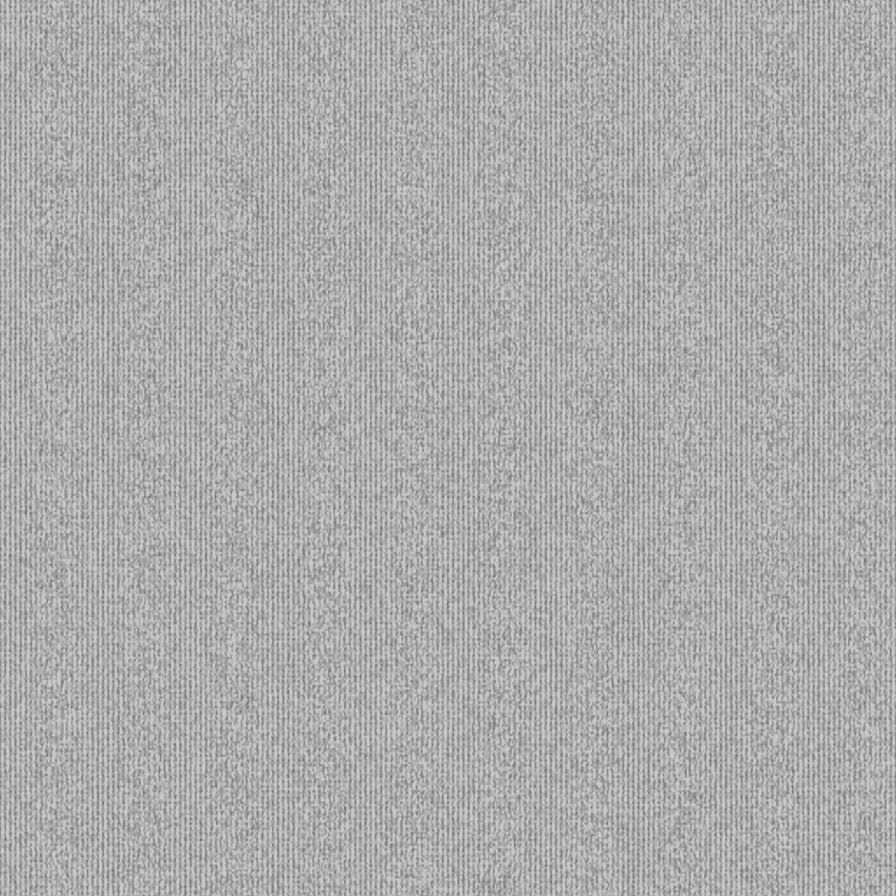
Give the GLSL for this texture, as a Shadertoy shader.

```glsl
// Fine grey ribbed knit: narrow vertical ribs of small bead-like stitches with fibre grain.
// Ribs alternate between crisp and ruffled bands; all noise wraps on whole cells,
// and each pixel averages several samples of its footprint.

const float RIBS = 174.0;          // ribs across
const float ROWS = 170.0;          // stitches down
const float BANDS = 10.0;          // crisp bands across
const float BAND_SHIFT = 0.013;    // centre of the first crisp band
const vec2 GRAIN_CELLS = vec2(512.0, 384.0);
const vec2 RUFFLE_CELLS = vec2(174.0, 170.0);

const vec3 SHADOW = vec3(0.46);
const vec3 YARN = vec3(0.677);     // mean yarn colour
const vec3 HIGHLIGHT = vec3(0.785);

const float GROOVE_CRISP = 0.21;   // groove darkness in crisp bands
const float GROOVE_SOFT = 0.12;    // groove darkness in ruffled bands
const float GROOVE_MEAN = 0.424;   // average of the groove profile
const float STITCH_DEPTH = 0.014;
const float STITCH_SLANT = 0.7;
const float GRAIN_DEPTH = 0.24;
const float RUFFLE = 0.4;          // sideways wobble, in ribs
const int SAMPLES = 3;             // per pixel side
const float TAU = 6.2831853;

// Integer hash of a lattice cell, 0 to 1
float hash(ivec2 cell, uint seed) {
    uint h = uint(cell.x) * 1597334677u ^ uint(cell.y) * 3812015801u ^ seed * 2798796415u;
    h = (h ^ (h >> 16)) * 2246822519u;
    h = (h ^ (h >> 13)) * 3266489917u;
    return float((h ^ (h >> 16)) >> 8) / 16777216.0;
}

// Smooth value noise wrapping over the unit square, -0.5 to 0.5
float wrapNoise(vec2 uv, vec2 cells, uint seed) {
    vec2 p = fract(uv) * cells;
    vec2 f = smoothstep(0.0, 1.0, fract(p));
    ivec2 size = ivec2(cells);
    ivec2 a = ivec2(floor(p)) % size;
    ivec2 b = (a + 1) % size;
    float low = mix(hash(a, seed), hash(ivec2(b.x, a.y), seed), f.x);
    float high = mix(hash(ivec2(a.x, b.y), seed), hash(b, seed), f.x);
    return mix(low, high, f.y) - 0.5;
}

float knitTone(vec2 uv) {
    // Crisp and ruffled bands
    float crisp = 0.5 + 0.5 * cos(TAU * BANDS * (uv.x - BAND_SHIFT));
    float wobble = wrapNoise(uv, RUFFLE_CELLS, 1u) * RUFFLE * mix(1.0, 0.1, crisp);

    // Ribs with slanted stitch legs
    float rib = uv.x * RIBS + wobble;
    float side = abs(fract(rib) - 0.5);
    float groove = pow(0.5 - 0.5 * cos(TAU * side), 1.5) - GROOVE_MEAN;
    float stitch = cos(TAU * (uv.y * ROWS + side * STITCH_SLANT));
    float depth = mix(GROOVE_SOFT, GROOVE_CRISP, crisp) * (1.0 + 0.25 * stitch);

    // Fibre grain, stronger where the ribs are ruffled
    float grain = wrapNoise(uv, GRAIN_CELLS, 2u) * GRAIN_DEPTH * mix(1.2, 0.85, crisp);
    return YARN.r - groove * depth - stitch * STITCH_DEPTH + grain;
}

void mainImage(out vec4 fragColor, in vec2 fragCoord) {
    float tone = 0.0;
    for (int j = 0; j < SAMPLES; j++) {
        for (int i = 0; i < SAMPLES; i++) {
            vec2 offset = (vec2(i, j) + 0.5) / float(SAMPLES) - 0.5;
            tone += knitTone((fragCoord + offset) / iResolution.xy);
        }
    }
    tone /= float(SAMPLES * SAMPLES);
    fragColor = vec4(clamp(vec3(tone), SHADOW, HIGHLIGHT), 1.0);
}
```
